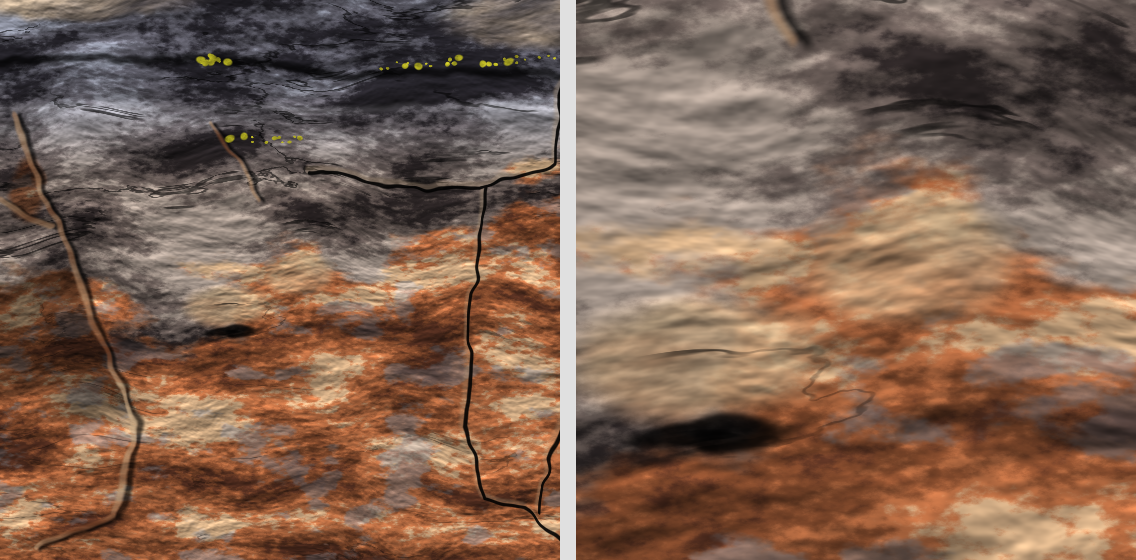
Left: the whole. Right: its middle third, enlarged.
A Shadertoy shader for this texture:

```glsl
const vec3 SOOT = vec3(.14, .125, .135);
const vec3 SLATE = vec3(.35, .325, .33);
const vec3 ASH = vec3(.57, .55, .55);
const vec3 UMBER = vec3(.29, .16, .11);
const vec3 BROWN = vec3(.46, .26, .155);
const vec3 RUST = vec3(.66, .39, .24);
const vec3 SAND = vec3(.77, .66, .52);
const vec3 LICHEN = vec3(.70, .68, .13);
const vec2 STRATA = vec2(6., 17.);  // bedding stretch
const float RELIEF = 4.6;           // surface shading
const float CRACK = .0026;          // crack half width
const vec2 JOINT[6] = vec2[](vec2(.862, .67), vec2(.842, .43), vec2(.832, .24),
    vec2(.865, .115), vec2(.94, .095), vec2(1.02, .02));
const vec2 LEDGE[6] = vec2[](vec2(.56, .69), vec2(.7, .672), vec2(.85, .668),
    vec2(.985, .71), vec2(.995, .83), vec2(1.02, .9));
const vec2 RIDGE[6] = vec2[](vec2(.02, .8), vec2(.06, .69), vec2(.155, .47),
    vec2(.24, .25), vec2(.205, .08), vec2(.06, .02));

float hash(vec2 p) {
    vec3 q = fract(p.xyx * vec3(.1031, .1030, .0973));
    q += dot(q, q.yzx + 33.33);
    return fract((q.x + q.y) * q.z);
}

float noise(vec2 p) {
    vec2 i = floor(p), f = fract(p);
    f = f * f * (3. - 2. * f);
    return mix(mix(hash(i), hash(i + vec2(1, 0)), f.x),
               mix(hash(i + vec2(0, 1)), hash(i + vec2(1, 1)), f.x), f.y);
}

float fbm(vec2 p) {
    float sum = 0., amp = .5;
    for (int i = 0; i < 6; i++) {
        sum += amp * noise(p);
        p = mat2(1.6, 1.2, -1.2, 1.6) * p + 17.3;
        amp *= .54;
    }
    return sum / 1.06;
}

float segment(vec2 p, vec2 a, vec2 b) {
    vec2 d = b - a;
    return length(p - a - d * clamp(dot(p - a, d) / dot(d, d), 0., 1.));
}

float path(vec2 p, vec2 v[6]) {
    float d = 1.;
    for (int i = 0; i < 5; i++) d = min(d, segment(p, v[i], v[i + 1]));
    return d;
}

float joints(vec2 p) {
    float branch = segment(p, vec2(.968, .09), vec2(1.01, .28));
    return min(branch, min(path(p, JOINT), path(p, LEDGE)));
}

float ridges(vec2 p) {
    float spall = segment(p, vec2(0, .645), vec2(.09, .59));
    float riser = segment(p, vec2(.37, .78), vec2(.46, .64)) + .002;
    return min(path(p, RIDGE), min(spall, riser));
}

float blob(vec2 p, vec2 centre, vec2 radius) {
    return 1. - smoothstep(.65, 1.15, length((p - centre) / radius));
}

// Full at zero distance, gone at the outer one
float line(float d, float inner, float outer) {
    return 1. - smoothstep(inner, outer, d);
}

// Small round colonies strewn along a row
float lichen(vec2 p, vec2 a, vec2 b) {
    float cover = 0.;
    for (int i = 0; i < 13; i++) {
        vec2 id = vec2(float(i), a.x * 90.);
        vec2 c = mix(a, b, hash(id)) + vec2(0, .014) * (hash(id + 41.) - .5);
        float r = mix(.002, .0075, pow(hash(id + 83.), 2.));
        cover = max(cover, blob(p, c, vec2(r * 1.25, r)));
    }
    return cover;
}

void mainImage(out vec4 fragColor, in vec2 fragCoord) {
    vec2 p = fragCoord / iResolution.xy;
    vec2 bend = vec2(noise(p * 7.), noise(p * 7. + 31.)) - .5;
    vec2 chip = vec2(noise(p * 38.), noise(p * 38. + 57.)) - .5;
    vec2 w = p + .018 * bend + .01 * chip;
    vec2 s = (p + .05 * bend) * STRATA;

    // Relief lit from above
    float light = fbm(s) - fbm(s + vec2(-.0015, .0042) * STRATA);
    float tone = .5 + 2.5 * (fbm(s * .9 + 9.) - .5);
    float patches = fbm(p * vec2(6, 11) + 70.) - .5;
    float grain = fbm(p * vec2(75, 140));
    float leftSide = line(w.x - .24 + .4 * abs(w.y - .25), -.01, .01);

    // Dark weathered stone
    float g = tone + .8 * (grain - .5) + .05;
    g += .22 * blob(w, vec2(.35, .59), vec2(.2, .1));
    g += .2 * blob(w, vec2(.86, .76), vec2(.22, .08));
    g += .22 * smoothstep(.94, .98, w.y);
    g -= .24 * blob(w, vec2(.45, .875), vec2(.75, .075));
    vec3 grey = mix(SOOT, SLATE, smoothstep(.05, .52, g));
    grey = mix(grey, ASH, smoothstep(.5, 1., g));
    grey *= mix(vec3(1.06, 1, .93), vec3(.94, 1, 1.1), smoothstep(.65, .88, p.y));

    // Iron stained stone with pale and grey flecks
    float r = tone + .9 * (grain - .5) + .8 * patches + .06;
    vec3 rust = mix(UMBER, BROWN, smoothstep(0., .42, r));
    rust = mix(rust, RUST, smoothstep(.38, .78, r));
    rust = mix(rust, SAND, .85 * smoothstep(.8, 1.15, r));
    float fleck = smoothstep(.57, .68, fbm(p * vec2(14, 27) + 120.));
    rust = mix(rust, mix(SLATE, ASH, tone), .6 * fleck);
    rust *= 1. - .42 * leftSide * smoothstep(.23, .36, w.y + .3 * patches);

    // Ragged border between the two
    float border = .43 + .06 * smoothstep(.3, .6, w.x) + .1 * smoothstep(.66, .7, w.x)
        + .07 * smoothstep(.84, .88, w.x) + .08 * leftSide + .3 * patches + .08 * (tone - .5);
    float stain = line(w.y - border, -.025, .025);
    stain = max(stain, .85 * blob(w, vec2(.045, .665), vec2(.035, .06)));
    vec3 col = mix(grey, rust, stain);

    // Pale scars and knobs
    float pale = clamp(tone + .12, 0., 1.);
    float scar = max(blob(w, vec2(.95, .965), vec2(.16, .055)), blob(w, vec2(.15, 1), vec2(.22, .035)));
    float knob = max(blob(w, vec2(.405, .455), vec2(.075, .04)), blob(w, vec2(.53, .505), vec2(.065, .04)));
    col = mix(col, mix(SLATE, SAND, pale), .75 * scar);
    col = mix(col, mix(BROWN, SAND, pale), .8 * knob);
    col *= 1. - .75 * blob(w, vec2(.41, .408), vec2(.05, .01));
    col *= clamp(1. + RELIEF * light, .3, 1.7);

    // Bedding fissures, overhang shadow and lit lip
    float seam = abs(fbm(p * vec2(3.5, 19) + bend + 44.) - .5);
    float broken = smoothstep(.42, .6, noise(p * vec2(9, 16)));
    col *= 1. - .55 * broken * line(seam, .004, .022) * (1. - .55 * stain);
    float overhang = abs(w.y - .893 + .025 * smoothstep(.45, .65, w.x));
    col *= 1. - .65 * line(overhang, .002, .013);
    col += .1 * line(abs(w.y - .808), 0., .012);

    // Broken edges and open joints
    col *= 1. - .65 * line(ridges(w - vec2(.009, -.003)), .001, .009);
    col = mix(col, mix(BROWN, SAND, pale), .65 * line(ridges(w), .002, .008));
    col = mix(col, SAND, .28 * line(joints(w + vec2(.004, -.006)), .002, .009));
    col *= 1. - .9 * line(joints(w), CRACK * .6, CRACK * 1.7);

    // Lichen in the sheltered cracks
    vec2 l = p + .006 * chip;
    float growth = lichen(l, vec2(.35, .892), vec2(.42, .896));
    growth = max(growth, lichen(l, vec2(.68, .885), vec2(.83, .89)));
    growth = max(growth, lichen(l, vec2(.86, .885), vec2(.99, .9)));
    growth = max(growth, lichen(l, vec2(.39, .757), vec2(.54, .748)));
    col = mix(col, LICHEN * (.55 + .9 * grain), .9 * growth);

    fragColor = vec4(clamp(col, 0., 1.), 1);
}
```
